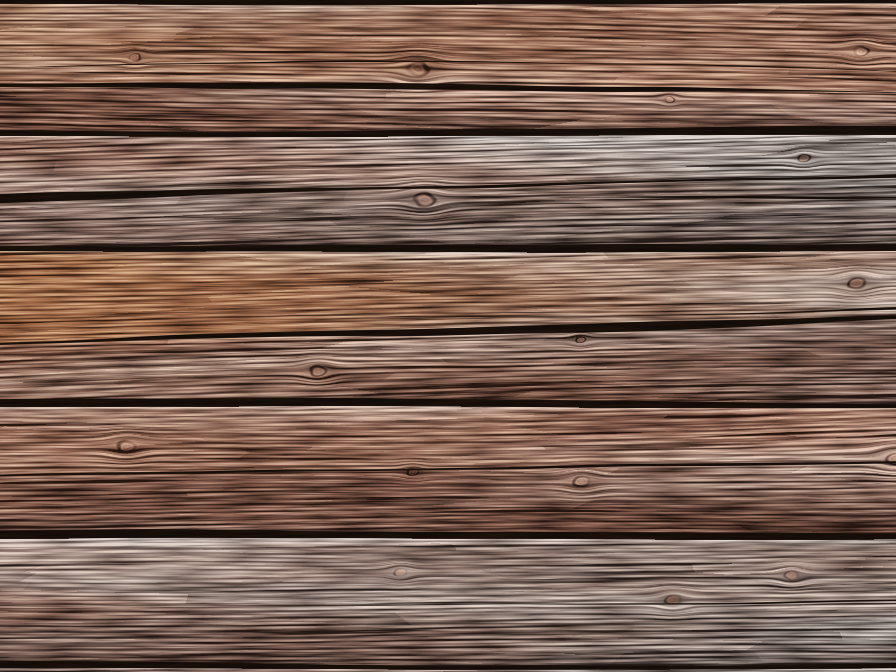
Reproduce this texture procedurally as a Shadertoy shader.

```glsl
// Weathered timber wall: five stacked beams with split faces, wavy grain, knots and grey wear.

const float BEAM_TOP[6] = float[6](0.006, 0.202, 0.374, 0.606, 0.802, 0.995);
// Per beam: crack height at left, at right, half width
const vec3 CRACK[5] = vec3[5](vec3(0.124, 0.138, 0.0040), vec3(0.297, 0.260, 0.0048),
    vec3(0.513, 0.472, 0.0048), vec3(0.710, 0.685, 0.0018), vec3(0.902, 0.895, 0.0010));
// Per beam: greyness at left, at right, amber glow at left
const vec3 WEAR[5] = vec3[5](vec3(0.00, 0.15, 0.45), vec3(0.25, 1.00, 0.0),
    vec3(0.00, 0.45, 0.90), vec3(0.05, 0.15, 0.15), vec3(0.45, 0.80, 0.0));

float hash(vec2 p) {
    vec3 q = fract(p.xyx * 0.1031);
    q += dot(q, q.yzx + 33.33);
    return fract((q.x + q.y) * q.z);
}

// Layered sines, roughly -1 to 1
float waves(vec2 p, float seed) {
    float sum = 0.0, amp = 0.53;
    for (int i = 0; i < 4; i++) {
        sum += amp * sin(p.x + seed + 2.0 * sin(p.y + seed * 1.7));
        p *= 1.9;
        amp *= 0.5;
        seed += 4.1;
    }
    return sum;
}

// Cellular noise: offset from the nearest point, and its random value
vec3 cells(vec2 p) {
    vec2 base = floor(p);
    vec3 best = vec3(9.0, 9.0, 0.0);
    for (int j = -1; j <= 1; j++)
    for (int i = -1; i <= 1; i++) {
        vec2 id = base + vec2(i, j);
        vec2 offset = p - id - vec2(hash(id), hash(id + 71.3));
        if (dot(offset, offset) < dot(best.xy, best.xy)) best = vec3(offset, hash(id + 19.7));
    }
    return best;
}

// Narrow dark lines between wide pale bands, centred on zero
float grainLine(float phase) {
    return pow(0.5 + 0.5 * sin(phase), 3.0) - 0.31;
}

float gapMask(float d, float halfWidth, float px) {
    return smoothstep(0.7 * px, -0.7 * px, abs(d) - halfWidth);
}

vec3 ramp(vec3 dark, vec3 mid, vec3 light, float t) {
    return t < 0.5 ? mix(dark, mid, t * 2.0) : mix(mid, light, t * 2.0 - 1.0);
}

// Offset from the knot in a given slot of a beam, and its radius (0 if absent)
vec3 knot(vec2 p, float slot, float beam, float top, float bottom) {
    vec2 id = vec2(slot + 11.0, beam * 7.0 + 3.0);
    float x = (slot + 0.2 + 0.6 * hash(id)) * 0.36;
    float y = mix(top, bottom, 0.15 + 0.65 * hash(id + 5.2));
    float radius = step(0.3, hash(id + 9.1)) * mix(0.004, 0.010, hash(id + 2.6));
    return vec3(p - vec2(x, y), radius);
}

vec3 woodColour(float tone, float grey, float amber) {
    vec3 rust = ramp(vec3(0.14, 0.08, 0.06), vec3(0.53, 0.37, 0.31), vec3(0.90, 0.76, 0.67), tone);
    vec3 silver = ramp(vec3(0.15, 0.12, 0.11), vec3(0.51, 0.47, 0.45), vec3(0.88, 0.84, 0.82), tone);
    vec3 gold = ramp(vec3(0.20, 0.11, 0.06), vec3(0.62, 0.40, 0.26), vec3(0.90, 0.74, 0.57), tone);
    return mix(mix(rust, gold, amber), silver, grey);
}

void mainImage(out vec4 fragColor, in vec2 fragCoord) {
    float px = 1.0 / iResolution.y;
    vec2 p = fragCoord * px;
    p.y = 1.0 - p.y;
    float across = fragCoord.x / iResolution.x;

    // Seams: shadow above each beam, sunlit edge on its top
    int b = 0;
    float shadow = 0.0, edgeLight = 0.0, under = 0.0;
    for (int i = 0; i < 6; i++) {
        float seed = float(i) * 2.7;
        float d = BEAM_TOP[i] + 0.0022 * waves(vec2(p.x * 3.0, 0.0), seed) - p.y;
        float width = 0.0095 + 0.005 * waves(vec2(p.x * 2.0, 1.0), seed + 1.0);
        if (d < 0.0 && i < 5) b = i;
        shadow = max(shadow, gapMask(d - 0.5 * width, 0.5 * width, px));
        if (d > 0.0) under = max(under, exp(-d / 0.016));
        else edgeLight = max(edgeLight, exp(max(d, -0.3) / 0.005));
    }
    float beam = float(b);
    vec3 crack = CRACK[b], wear = WEAR[b];

    // Grain flows along the crack and bends around knots
    float g = p.y - 0.7 * (crack.y - crack.x) * across;
    g += 0.006 * waves(vec2(p.x * 1.8, p.y * 9.0), beam * 3.1);
    float knotRim = 0.0, knotCore = 0.0, slot = floor(p.x / 0.36);
    for (int i = -1; i <= 1; i++) {
        vec3 k = knot(p, slot + float(i), beam, BEAM_TOP[b], BEAM_TOP[b + 1]);
        float r = max(k.z, 0.0001);
        vec2 e = k.xy / r * vec2(0.65, 1.0);
        float dist = length(e) + 0.10 * sin(2.0 * e.x + 3.0 * e.y + slot + beam);
        g -= 0.8 * k.y * exp(-min(dot(e, e) * 0.2, 40.0));
        knotRim = max(knotRim, smoothstep(0.35, 0.0, abs(dist - 0.95)) * (0.6 + 0.4 * sin(e.x + beam)));
        knotCore = max(knotCore, smoothstep(1.0, 0.8, dist) * (0.6 + 0.4 * sin(dist * 14.0)));
    }

    // Tone from growth rings, fibres and broad stains
    float stain = waves(vec2(p.x * 3.0 + beam, p.y * 24.0), beam * 1.9);
    float patches = waves(vec2(p.x * 2.0, p.y * 17.0), beam + 6.0);
    float drift = waves(vec2(p.x * 3.0, g * 40.0), beam);
    float fine = length(cells(vec2(p.x * 11.0, g * 210.0)).xy);
    vec3 streak = cells(vec2(p.x * 3.5 + beam, g * 75.0));
    float tone = 0.51 - (0.34 + 0.18 * patches) * grainLine(g * 640.0 + 1.8 * drift)
        - 0.22 * grainLine(g * 1090.0 - 2.5 * drift) + 0.55 * (0.45 - fine)
        + 0.20 * (streak.z - 0.5) + 0.12 * stain + 0.06 * patches;

    // Main crack with a lit lower lip, and a thinner broken companion
    float lineY = mix(crack.x, crack.y, across) + 0.004 * waves(vec2(p.x * 3.5, 2.0), beam * 5.0);
    float fromCrack = p.y - lineY;
    float halfWidth = crack.z * (0.7 + 0.8 * waves(vec2(p.x * 2.6, 0.5), beam + 2.0));
    float second = fromCrack + 0.026 * cos(beam * 3.0) + 0.012 * sin(p.x * 2.0 + beam);
    float split = max(gapMask(fromCrack, halfWidth, px),
        gapMask(second, 0.0024 * waves(vec2(p.x * 3.0, 1.5), beam + 4.0), px));
    float below = smoothstep(-0.004, 0.004, fromCrack);
    tone += 0.05 - 0.13 * below + 0.26 * below * exp(-max(fromCrack, 0.0) / 0.008);

    // Tapering checks scattered along the grain
    vec3 check = cells(vec2(p.x * 2.0, g * 42.0 + beam * 9.0));
    float taper = 0.09 * (1.0 - 9.0 * check.x * check.x);
    float checkMask = step(0.4, check.z) * gapMask(check.y, taper, 42.0 * px);

    tone += 0.32 * edgeLight - 0.28 * under - 0.38 * checkMask;
    tone += 0.12 * knotCore - 0.42 * knotRim;
    float grey = clamp(mix(wear.x, wear.y, across) + 0.30 * stain + 0.35 * edgeLight, 0.0, 1.0);
    float amber = wear.z * (1.0 - 0.7 * across) * (1.0 - 0.8 * below);
    vec3 colour = woodColour(clamp(tone, 0.0, 1.0), grey * (1.0 - knotCore), amber);

    vec3 gap = vec3(0.09, 0.055, 0.035) * (0.7 + 0.6 * fine);
    colour = mix(colour, gap, max(shadow, split));
    fragColor = vec4(colour, 1.0);
}
```
